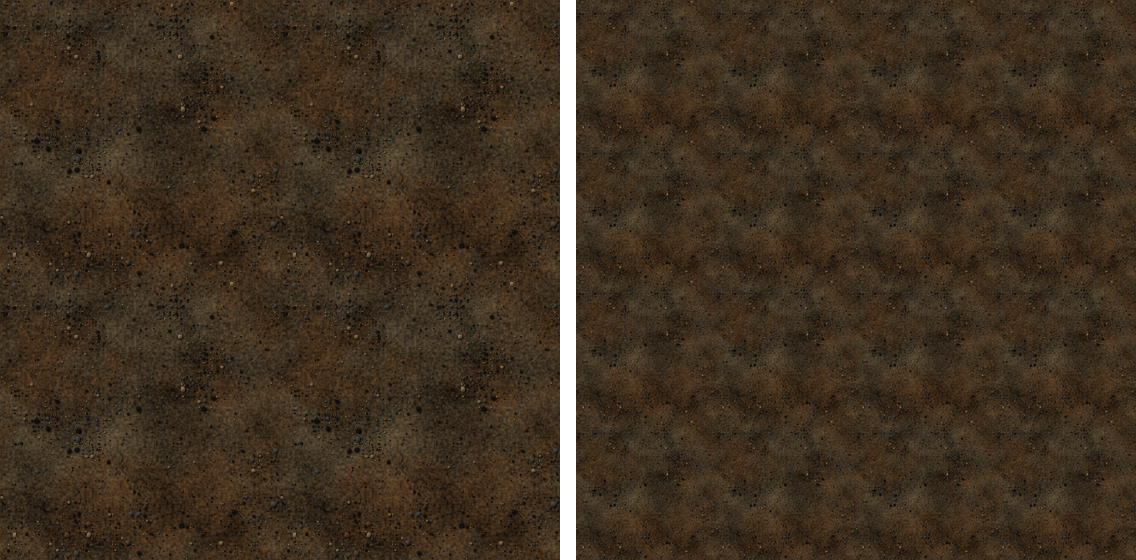
Left: one tile. Right: repeated 2 by 2.
This texture is drawn by a WebGL 1 fragment shader. Its source:

```glsl
precision highp float;
// Dark, damp earth strewn with tiny pebbles. Wrapping gradient noise gives the
// stained soil and its grain; three cell grids scatter lit stones in clusters.
// Every lattice wraps at a whole period, so the ground tiles on all sides.

uniform vec2 u_resolution;

#define REPEATS 2.0          // tiles across the canvas
#define BLOTCH_CONTRAST 0.42 // broad light and dark patches
#define GRAIN_CONTRAST 0.50  // fine crumbs of soil
#define STONE_DENSITY 0.62   // chance of a stone inside a cluster
#define SHADOW 0.55          // darkness beside a stone
#define RUST_SOIL vec3(0.258, 0.180, 0.105)
#define GREY_SOIL vec3(0.245, 0.202, 0.140)
#define BLACK_STONE vec3(0.080, 0.075, 0.068)
#define SLATE_STONE vec3(0.250, 0.265, 0.260)
#define RUST_STONE vec3(0.370, 0.220, 0.110)
#define CREAM_STONE vec3(0.500, 0.420, 0.290)

vec2 hash2(vec2 cell) {
  vec3 h = fract(cell.xyx * vec3(0.1031, 0.1030, 0.0973));
  h += dot(h, h.yzx + 33.33);
  return fract((h.xxy + h.yzz) * h.zyx).xy;
}

// Dot of a random unit gradient with the offset from a wrapped lattice corner
float cornerSlope(vec2 corner, vec2 offset, float period, float seed) {
  float angle = 6.28318 * hash2(mod(corner, period) + seed).x;
  return dot(vec2(cos(angle), sin(angle)), offset);
}

float gradientNoise(vec2 uv, float period, float seed) {
  vec2 p = uv * period;
  vec2 cell = floor(p);
  vec2 f = p - cell;
  vec2 w = f * f * f * (f * (f * 6.0 - 15.0) + 10.0);
  vec2 e = vec2(1.0, 0.0);
  float low = mix(cornerSlope(cell, f, period, seed),
                  cornerSlope(cell + e.xy, f - e.xy, period, seed), w.x);
  float high = mix(cornerSlope(cell + e.yx, f - e.yx, period, seed),
                   cornerSlope(cell + e.xx, f - e.xx, period, seed), w.x);
  return mix(low, high, w.y);
}

float fractalNoise(vec2 uv, float period, float seed) {
  float sum = 0.0;
  float amplitude = 1.0;
  for (int octave = 0; octave < 5; octave++) {
    sum += amplitude * gradientNoise(uv, period, seed);
    period *= 2.0;
    amplitude *= 0.66;
    seed += 17.0;
  }
  return sum;
}

vec3 stoneColor(float pick) {
  vec3 color = mix(BLACK_STONE, SLATE_STONE, step(0.50, pick));
  color = mix(color, RUST_STONE, step(0.74, pick));
  return mix(color, CREAM_STONE, step(0.87, pick));
}

// Lays at most one rounded stone per cell, with its shadow, over the ground
vec3 addStones(vec3 ground, vec2 uv, float count, float cluster, float seed) {
  vec2 p = uv * count;
  vec2 cell = mod(floor(p), count) + seed;
  vec2 kind = hash2(cell);
  vec2 shape = hash2(cell + 71.0);
  vec2 offset = fract(p) - mix(vec2(0.32), vec2(0.68), hash2(cell + 139.0));

  // Turned, slightly squashed ellipse
  float angle = 6.28318 * shape.y;
  vec2 axis = vec2(cos(angle), sin(angle));
  vec2 squash = vec2(1.0, 1.0 + 0.5 * kind.y);
  float radius = mix(0.13, 0.29, shape.x * shape.x);
  mat2 turn = mat2(axis.x, -axis.y, axis.y, axis.x);
  float dist = length(turn * offset * squash) - radius;
  vec2 shadeOffset = offset + radius * vec2(-0.35, 0.45);
  float shadeDist = length(turn * shadeOffset * squash) - radius;

  float soft = 0.75 * count * REPEATS / u_resolution.x;
  float present = step(hash2(cell + 211.0).x, STONE_DENSITY * cluster);
  float body = present * (1.0 - smoothstep(-soft, soft, dist));
  float shade = present * (1.0 - smoothstep(-soft, soft + 0.05, shadeDist));

  float light = 0.85 + 0.45 * dot(offset / radius, vec2(-0.6, 0.8));
  vec3 stone = stoneColor(kind.x) * clamp(light, 0.4, 1.4);
  return mix(ground * (1.0 - SHADOW * shade), stone, body);
}

void main() {
  vec2 uv = fract(gl_FragCoord.xy / u_resolution * REPEATS);

  // Soil: drifting hue, broad stains and sharp crumbs
  float stain = fractalNoise(uv, 4.0, 3.0);
  float hue = fractalNoise(uv, 3.0, 151.0);
  float grain = gradientNoise(uv, 61.0, 307.0) * 0.7
              + gradientNoise(uv, 113.0, 401.0);
  vec3 color = mix(RUST_SOIL, GREY_SOIL, smoothstep(-0.45, 0.45, hue));
  color *= max(0.3, 1.0 + BLOTCH_CONTRAST * stain + GRAIN_CONTRAST * grain);

  // Stones gather in loose clusters where the soil is darker
  float gather = gradientNoise(uv, 5.0, 503.0)
               + 0.7 * gradientNoise(uv, 13.0, 557.0);
  float cluster = mix(0.14, 1.0, smoothstep(-0.1, 0.55, gather));
  color *= 1.04 - 0.16 * cluster;
  color = addStones(color, uv, 83.0, cluster, 607.0);
  color = addStones(color, uv, 47.0, cluster, 701.0);
  color = addStones(color, uv, 27.0, cluster * 0.6, 809.0);

  gl_FragColor = vec4(color, 1.0);
}
```
